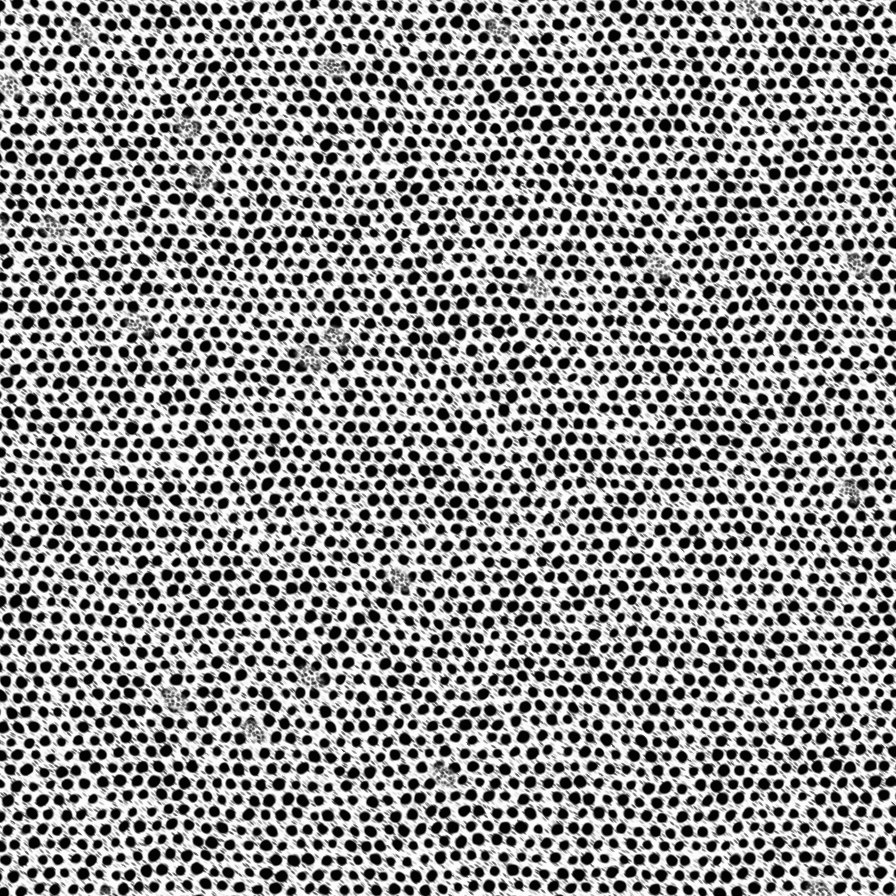
This texture is drawn by a WebGL 1 fragment shader. Its source:

```glsl
precision highp float;

uniform vec2 u_resolution;

const float COLUMNS = 54.0;         // dots across the canvas
const float ROW_HEIGHT = 0.9;       // row spacing, in column widths
const float JITTER = 0.23;          // scatter of the dot centres
const float SIZE_SPREAD = 0.12;     // variation of the dot radius
const float SHEAR_SPREAD = 0.32;    // variation of the dot shape
const float CORE_RADIUS = 0.23;     // solid black inside
const float RIM_RADIUS = 0.41;      // bare ground outside
const float BEND = 0.14;            // waviness of the rows
const vec2 GRAIN_DIR = vec2(0.79, -0.613);
const vec2 HAIR_SCALE = vec2(1.8, 5.0);
const float HAIR_DEPTH = 0.68;
const vec2 PATCH_SCALE = vec2(0.13, 0.2);
const float PATCH_RADIUS = 0.15;
const float PATCH_SHARE = 0.25;     // share of patch cells that are worn
const vec3 INK = vec3(0.01);
const vec3 GROUND = vec3(0.99);

vec2 hash2(vec2 p) {
  vec2 k = vec2(dot(p, vec2(127.1, 311.7)), dot(p, vec2(269.5, 183.3)));
  return fract(sin(k) * 43758.55);
}

// Cellular noise: distance to the nearest point, and its random id
vec2 cellular(vec2 p) {
  vec2 cell = floor(p);
  vec2 nearest = vec2(9.0, 0.0);
  for (int y = -1; y <= 1; y++) {
    for (int x = -1; x <= 1; x++) {
      vec2 c = cell + vec2(float(x), float(y));
      vec2 point = c + 0.1 + 0.8 * hash2(c);
      float d = distance(p, point);
      if (d < nearest.x) nearest = vec2(d, hash2(c + 57.3).x);
    }
  }
  return nearest;
}

// Layered sines that bend the rows of dots
vec2 bend(vec2 p) {
  vec2 slow = sin(p.yx * vec2(0.43, 0.31) + 1.7 * sin(p * 0.19 + 0.6));
  vec2 fast = sin(p.yx * vec2(0.83, 0.71) + p * 0.37 + 2.1);
  return p + BEND * (slow + 0.5 * fast);
}

// Distance to the nearest dot centre, adjusted for its size and shape
float dotDistance(vec2 p) {
  float row = floor(p.y / ROW_HEIGHT);
  float nearest = 9.0;
  for (int y = -1; y <= 1; y++) {
    float r = row + float(y);
    float shift = 0.5 * mod(r, 2.0);
    float column = floor(p.x - shift);
    for (int x = -1; x <= 1; x++) {
      vec2 id = vec2(column + float(x), r);
      vec2 centre = id + 0.5 + JITTER * (hash2(id) - 0.5);
      vec2 offset = p - vec2(centre.x + shift, centre.y * ROW_HEIGHT);
      vec2 form = hash2(id + 19.7) - 0.5;
      offset.x += SHEAR_SPREAD * form.y * offset.y;
      nearest = min(nearest, length(offset) - SIZE_SPREAD * form.x);
    }
  }
  return nearest;
}

void main() {
  vec2 uv = gl_FragCoord.xy / min(u_resolution.x, u_resolution.y);
  vec2 p = uv * COLUMNS;
  vec2 grain = vec2(dot(p, GRAIN_DIR), dot(p, vec2(-GRAIN_DIR.y, GRAIN_DIR.x)));

  // Dots with slightly ragged rims
  vec2 ragged = sin(p * vec2(9.0, 8.0) + 2.0 * sin(p.yx * 5.0));
  float rim = dotDistance(bend(p)) + 0.016 * (ragged.x + ragged.y);
  float dots = 1.0 - smoothstep(CORE_RADIUS, RIM_RADIUS, rim);

  // Fine slanted hairs on the ground
  vec2 hair = cellular(grain * HAIR_SCALE + 0.25 * sin(grain.yx * 1.9));
  float hairs = HAIR_DEPTH * hair.y * (1.0 - smoothstep(0.1, 0.5, hair.x));

  // Worn patches where dots dissolve into mottled grey
  vec2 patchCell = cellular(grain * PATCH_SCALE + 3.4);
  float worn = step(1.0 - PATCH_SHARE, patchCell.y);
  worn *= 1.0 - smoothstep(0.3 * PATCH_RADIUS, PATCH_RADIUS, patchCell.x);
  float mottle = 0.65 * (1.0 - smoothstep(0.1, 0.65, cellular(p * 3.7).x));
  dots = mix(dots, mottle, worn);

  float light = (1.0 - dots) * (1.0 - hairs);
  gl_FragColor = vec4(mix(INK, GROUND, light), 1.0);
}
```
